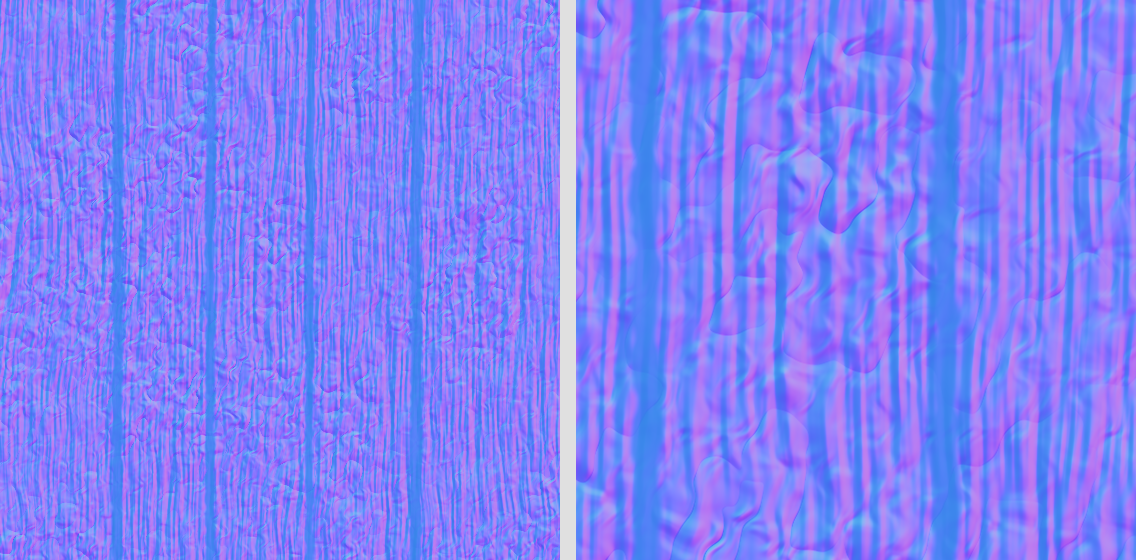
Left: the whole. Right: its middle third, enlarged.
This texture map is drawn by a three.js fragment shader. Its source:

```glsl
varying vec2 vUv;

float hash(vec2 p) {
  vec3 q = fract(vec3(p.xyx) * 0.1031);
  q += dot(q, q.yzx + 33.33);
  return fract((q.x + q.y) * q.z);
}

float noise(vec2 p) {
  vec2 i = floor(p), f = fract(p);
  f = f * f * f * (f * (f * 6.0 - 15.0) + 10.0);
  return mix(mix(hash(i), hash(i + vec2(1.0, 0.0)), f.x),
             mix(hash(i + vec2(0.0, 1.0)), hash(i + 1.0), f.x), f.y);
}

// Long tapered splits, one candidate per tall cell: gentle on the left, steep on the right
float cracks(vec2 p, vec2 cells, float width, float chance, float seed) {
  p.x += 0.010 * (noise(vec2(p.y * 9.0, seed)) - 0.5);
  p.x += 0.004 * (noise(vec2(p.y * 38.0, seed + 7.0)) - 0.5);
  float column = floor(p.x * cells.x);
  float along = p.y * cells.y + hash(vec2(column, seed)) * 5.0;
  vec2 id = vec2(column, floor(along) + seed * 3.0);
  float t = fract(along) - 0.5;
  float reach = mix(0.25, 0.48, hash(id + 5.3));
  float taper = smoothstep(reach, reach * 0.3, abs(t)) * step(hash(id + 1.7), chance);
  float lean = (hash(id + 9.1) - 0.35) * 0.3 * t;
  float d = (fract(p.x * cells.x) - 0.5 - lean) / (cells.x * width);
  return taper * width * (smoothstep(-2.6, -0.4, d) - smoothstep(-0.6, 0.9, d));
}

float height(vec2 p) {
  // Grain lines bend around knots
  vec2 g = p;
  g.x += 0.026 * (noise(p * vec2(6.0, 3.5) + 3.0) - 0.5);
  g.x += 0.006 * (noise(p * vec2(22.0, 14.0)) - 0.5) - 0.02 * p.y;
  float worn = smoothstep(0.35, 0.7, noise(p * vec2(8.0, 7.0) + 20.0));

  // Fibres
  float h = 0.0031 * mix(1.15, 0.6, worn) * noise(g * vec2(215.0, 20.0));
  h += 0.0042 * mix(1.1, 0.7, worn) * noise(g * vec2(95.0, 9.0) + 40.0);

  // Raised growth rings in scattered patches
  float rings = smoothstep(0.58, 0.8, noise(p * vec2(9.0, 3.0) + 61.0));
  h += 0.0006 * rings * sin(g.x * 520.0);

  // Slanted chips, creases and rough crust
  vec2 c = vec2(p.x - 0.35 * p.y, p.y + 0.3 * p.x);
  c += 0.012 * (vec2(noise(p * 60.0 + 5.0), noise(p * 55.0 + 33.0)) - 0.5);
  h += 0.0040 * noise(p * vec2(24.0, 16.0) + 11.0);
  h += mix(0.003, 0.007, worn) * abs(noise(c * vec2(46.0, 26.0) + 90.0) - 0.5);
  h += mix(0.0016, 0.0034, worn) * noise(c * vec2(80.0, 42.0));
  h += mix(0.0011, 0.0021, worn) * noise(c * vec2(165.0, 95.0) + 70.0);

  // Splits from fine to wide
  h -= 0.50 * cracks(g, vec2(44.0, 5.0), 0.0030, 0.45, 1.0);
  h -= 0.62 * cracks(g + 0.013, vec2(25.0, 3.8), 0.0042, 0.45, 4.0);
  h -= 0.70 * cracks(g + 0.031, vec2(13.0, 3.2), 0.0068, 0.33, 8.0);
  return h;
}

void main() {
  vec2 p = vUv;
  float e = 0.0011;
  float h = height(p);
  vec2 slope = vec2(height(p + vec2(e, 0.0)) - h, height(p + vec2(0.0, e)) - h) / e;
  slope.x -= 0.045;

  // Soft limit on the steepest faces
  slope /= sqrt(1.0 + dot(slope, slope) * 2.4);

  // Smooth seams between planks, tilted to one side with ragged edges
  float sway = 0.006 * (noise(vec2(p.y * 7.0, 2.0)) - 0.5);
  sway += 0.003 * (noise(p * vec2(40.0, 55.0)) - 0.5);
  float ragged = 0.004 * (noise(p * vec2(30.0, 75.0) + 9.0) - 0.5);
  vec4 d = abs(p.x + sway - vec4(0.212, 0.377, 0.555, 0.745));
  vec4 halfWidth = vec4(0.0095, 0.0085, 0.0078, 0.0105) + ragged;
  vec4 inside = 1.0 - smoothstep(halfWidth - 0.0035, halfWidth + 0.0020, d);
  float seam = max(max(inside.x, inside.y), max(inside.z, inside.w));
  float tilt = 0.42 + 0.14 * noise(p * vec2(90.0, 14.0));
  slope = mix(slope, slope * 0.25 + vec2(tilt, -0.03), seam);

  vec3 normal = normalize(vec3(-slope, 1.0));
  gl_FragColor = vec4(normal * 0.5 + 0.5, 1.0);
}
```
